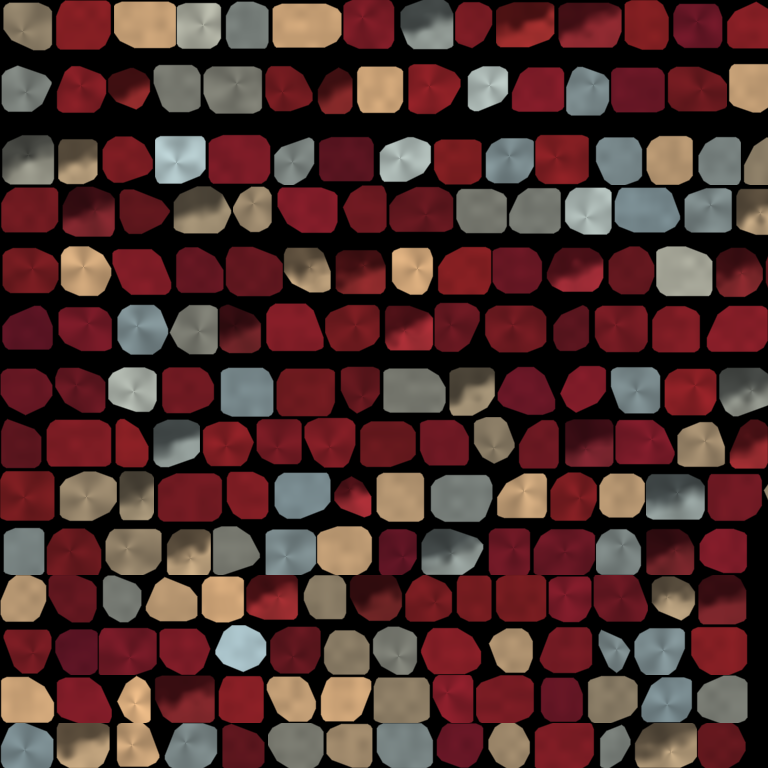
Reproduce this pattern procedurally as a Shadertoy shader.

```glsl
const int ROWS = 14;
// Row centres measured down from the top edge
const float rowCentre[ROWS] = float[](.033, .117, .209, .274, .353, .428, .509,
                                      .577, .647, .719, .779, .848, .911, .971);

float hash(vec3 p) {
    p = fract(p * vec3(.1031, .1137, .0973));
    p += dot(p, p.yzx + 33.33);
    return fract((p.x + p.y) * p.z);
}

float noise(vec2 p) {
    vec2 i = floor(p), f = fract(p);
    f = f * f * (3. - 2. * f);
    return mix(mix(hash(vec3(i, 5.)), hash(vec3(i + vec2(1, 0), 5.)), f.x),
               mix(hash(vec3(i + vec2(0, 1), 5.)), hash(vec3(i + 1., 5.)), f.x), f.y);
}

// Uneven boundary between neighbouring stones, in cell units
float seam(float i, float row, float count) {
    float inner = step(.5, i) * step(.5, abs(i - count));
    return i + inner * .34 * (hash(vec3(i, row, 11.)) - .5);
}

// Box with two random cuts at each corner
float stoneDistance(vec2 p, vec2 halfSize, vec2 id) {
    vec2 q = abs(p) - halfSize;
    float d = max(q.x, q.y);
    for (int k = 0; k < 4; k++) {
        float fk = float(k);
        vec2 side = vec2(k % 2, k / 2) * 2. - 1.;
        float r = hash(vec3(id, 20. + fk));
        float cut = mix(.003, .0175, r * r);
        float tilt = mix(.35, .75, hash(vec3(id, 30. + fk)));
        vec2 corner = p * side - halfSize;
        d = max(d, dot(corner, vec2(cos(tilt), sin(tilt))) + cut);
        tilt += .5;
        d = max(d, dot(corner, vec2(cos(tilt), sin(tilt))) + cut);
    }
    return d;
}

vec3 stoneColour(vec2 id) {
    float kind = hash(vec3(id, 41.));
    float tone = hash(vec3(id, 42.));
    if (kind < .57) {
        vec3 red = mix(vec3(.34, .085, .1), vec3(.53, .125, .13), tone);
        return red + vec3(0, -.01, .035) * hash(vec3(id, 43.));
    }
    if (kind < .80) return mix(vec3(.52, .47, .385), vec3(.82, .65, .47), tone * tone);
    vec3 grey = mix(vec3(.46, .46, .42), vec3(.46, .53, .55), tone);
    return grey * (1. + .4 * step(.85, hash(vec3(id, 44.))));
}

// Soft mottling, fan-shaped facets and occasional shadowed stones
vec3 weather(vec3 colour, vec2 p, vec2 id) {
    float grain = noise(p * 65. + id * 7.3);
    colour *= .93 + .14 * grain;
    vec2 fan = p - .018 * (vec2(hash(vec3(id, 51.)), hash(vec3(id, 52.))) - .5);
    float facet = sin(atan(fan.y, fan.x) * 3. + 6.3 * hash(vec3(id, 53.)));
    colour *= 1. + .09 * facet * step(.55, hash(vec3(id, 54.)));
    float worn = step(.86, hash(vec3(id, 55.)));
    float shade = smoothstep(-.012, .016, -p.y + p.x * .4 + .018 * (grain - .5));
    vec3 shadowed = mix(colour * .55, colour * 1.08 + vec3(.06, .05, .035), shade);
    return mix(colour, shadowed, worn);
}

void mainImage(out vec4 fragColor, in vec2 fragCoord) {
    vec2 uv = fragCoord / iResolution.y;

    // Nearest row
    int row = 0;
    float y = 9.;
    for (int i = 0; i < ROWS; i++) {
        float dy = uv.y - 1. + rowCentre[i];
        if (abs(dy) < abs(y)) { y = dy; row = i; }
    }
    float fr = float(row);

    // Upper rows run past the right edge, lower rows stop just before it
    bool closed = row >= 9;
    float rowHash = hash(vec3(fr, 3., 8.));
    float count = closed ? 14. + step(.5, rowHash) : 99.;
    float pitch = closed ? .975 / count : mix(.067, .0735, rowHash);

    // Stone under this point
    float u = uv.x / pitch;
    float i = floor(u);
    if (u < seam(i, fr, count)) i--;
    else if (u > seam(i + 1., fr, count)) i++;
    vec2 id = vec2(i, fr);
    float left = seam(i, fr, count) * pitch;
    float right = seam(i + 1., fr, count) * pitch;
    float gapLeft = .005 * hash(vec3(id, 61.));
    float gapRight = .005 * hash(vec3(id, 62.));
    vec2 halfSize = vec2((right - left - gapLeft - gapRight) * .5,
                         mix(.0285, .0325, hash(vec3(id, 63.))));
    vec2 p = vec2(uv.x - (left + right + gapLeft - gapRight) * .5,
                  y - .004 * (hash(vec3(id, 64.)) - .5));

    // Stone on black ground
    float d = stoneDistance(p, halfSize, id);
    float soft = max(.0012, .75 / iResolution.y);
    float cover = (1. - smoothstep(-soft, soft, d)) * step(i, count - .5);
    vec3 colour = weather(stoneColour(id), p, id);
    fragColor = vec4(colour * cover, 1.);
}
```
